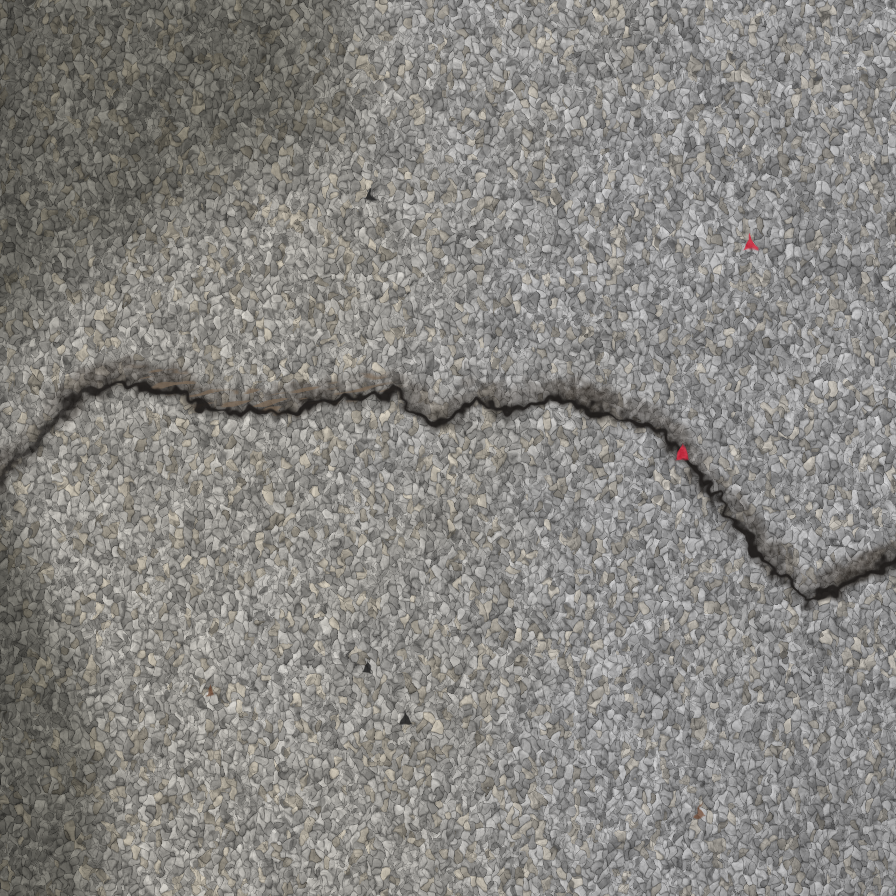
Reproduce this texture procedurally as a Shadertoy shader.

```glsl
vec2 hash2(vec2 p) {
    vec3 q = fract(vec3(p.xyx) * vec3(0.1031, 0.103, 0.0973));
    q += dot(q, q.yzx + 33.33);
    return fract((q.xx + q.yz) * q.zy);
}

float gradientNoise(vec2 p) {
    vec2 i = floor(p), f = fract(p);
    vec2 u = f * f * f * (f * (f * 6.0 - 15.0) + 10.0);
    vec4 corner;
    for (int k = 0; k < 4; k++) {
        vec2 o = vec2(k & 1, k >> 1);
        corner[k] = dot(hash2(i + o) * 2.0 - 1.0, f - o);
    }
    return mix(mix(corner.x, corner.y, u.x), mix(corner.z, corner.w, u.x), u.y) * 1.5;
}

float fbm(vec2 p) {
    float sum = 0.0, amp = 0.6;
    for (int k = 0; k < 3; k++) {
        sum += amp * gradientNoise(p);
        p = p * 2.07 + 11.3;
        amp *= 0.5;
    }
    return sum;
}

// Randomly turned, elongated cells: gap distance, stone hash, local position
vec4 stones(vec2 p) {
    vec2 cell = floor(p), nearest = vec2(0.0);
    float first = 9.0, second = 9.0, id = 0.0;
    for (int y = -1; y <= 1; y++)
    for (int x = -1; x <= 1; x++) {
        vec2 c = cell + vec2(x, y), h = hash2(c);
        vec2 local = p - c - h;
        float a = (h.x - 0.5) * 2.4;
        vec2 turned = mat2(cos(a), -sin(a), sin(a), cos(a)) * local * vec2(1.4, 0.8);
        float d = length(turned) * (0.75 + 0.5 * h.y);
        if (d < first) {
            second = first;
            first = d;
            nearest = turned;
            id = hash2(c + 71.0).x;
        } else second = min(second, d);
    }
    return vec4(second - first, id, nearest);
}

float crackDistance(vec2 p) {
    const vec2 path[23] = vec2[23](
        vec2(-0.01, 0.455), vec2(0.05, 0.518), vec2(0.085, 0.558), vec2(0.137, 0.576),
        vec2(0.195, 0.562), vec2(0.24, 0.542), vec2(0.312, 0.541), vec2(0.378, 0.554),
        vec2(0.443, 0.563), vec2(0.462, 0.541), vec2(0.488, 0.527), vec2(0.514, 0.535),
        vec2(0.534, 0.554), vec2(0.566, 0.539), vec2(0.592, 0.552), vec2(0.625, 0.554),
        vec2(0.69, 0.537), vec2(0.742, 0.515), vec2(0.78, 0.468), vec2(0.827, 0.407),
        vec2(0.898, 0.329), vec2(0.944, 0.349), vec2(1.01, 0.376));
    float d = 1.0;
    for (int k = 0; k < 22; k++) {
        vec2 a = p - path[k], b = path[k + 1] - path[k];
        d = min(d, length(a - b * clamp(dot(a, b) / dot(b, b), 0.0, 1.0)));
    }
    return d;
}

float chip(vec2 p, vec2 center, float size) {
    vec2 q = p - center + 0.004 * vec2(gradientNoise(p * 110.0), gradientNoise(p * 110.0 + 5.0));
    float d = max(abs(q.x) * 1.3 + q.y * 0.6, -q.y) - size;
    return smoothstep(0.0015, -0.0015, d);
}

void mainImage(out vec4 fragColor, in vec2 fragCoord) {
    vec2 p = fragCoord / iResolution.xy;
    float broad = fbm(p * 5.0), mid = fbm(p * 32.0), fine = fbm(p * 140.0);

    // Irregular gravel over finer grit, lit from the upper left
    vec2 bent = p + 0.004 * vec2(gradientNoise(p * 90.0), gradientNoise(p * 90.0 + 43.0));
    vec4 grain = stones(bent * vec2(122.0, 98.0));
    vec4 grit = stones(bent * vec2(205.0, 165.0) + 37.0);
    float tone = mix(0.45, 0.74, grain.y) + 0.1 * dot(grain.zw, vec2(-0.6, 0.8));
    tone *= mix(0.63, 1.0, smoothstep(-0.05, 0.32, grain.x + 0.14 * fine));
    float gritTone = mix(0.38, 0.72, grit.y) * mix(0.75, 1.0, smoothstep(0.0, 0.3, grit.x));
    tone = mix(tone, gritTone, 0.2 + 0.5 * smoothstep(-0.1, 0.3, mid));
    tone += 0.09 * fine + 0.035 * mid;

    // Sparse larger pebbles, some pale and some dark
    vec4 pebble = stones(bent * vec2(62.0, 54.0) + 19.0);
    float pebbleMask = smoothstep(0.34, 0.24, length(pebble.zw)) * step(0.86, pebble.y);
    float shade = fract(pebble.y * 57.0);
    tone = mix(tone, mix(0.28, 0.7, shade) + 0.1 * fine, pebbleMask * 0.6);

    vec3 tint = mix(vec3(1.015, 1.0, 0.965), vec3(0.995, 0.995, 1.0), smoothstep(0.25, 0.8, p.x + 0.3 * broad));
    tint *= mix(vec3(1.0), vec3(1.025, 1.0, 0.95), step(0.82, fract(grain.y * 31.0)));
    vec3 color = tone * tint;

    // Damp patches along the left and gentle unevenness elsewhere
    float upper = min(0.385 - p.x, (p.y - 0.62 - 0.62 * p.x) * 0.85) + 0.05 * broad;
    float lower = min(0.125 - p.x, (0.46 - p.y) * 0.4 - p.x) + 0.035 * broad;
    float damp = max(smoothstep(-0.07, 0.08, upper), smoothstep(-0.04, 0.045, lower));
    color *= mix(vec3(1.06), vec3(0.73, 0.73, 0.71), damp);
    color *= 1.0 + 0.05 * broad - 0.1 * smoothstep(0.06, 0.0, p.x);
    color *= 1.0 - 0.05 * smoothstep(0.65, 1.0, p.x) * smoothstep(0.45, 0.0, p.y);

    // Ragged crack with a crumbling upper rim
    vec2 warped = p + 0.009 * vec2(gradientNoise(p * 38.0), gradientNoise(p * 38.0 + 7.0))
                + 0.007 * vec2(gradientNoise(p * 95.0), gradientNoise(p * 95.0 + 31.0));
    float core = crackDistance(warped);
    float rim = crackDistance(warped - vec2(0.002, 0.009));
    float wear = 0.6 + 0.7 * gradientNoise(vec2(p.x * 13.0, 3.0));
    vec3 dirt = vec3(0.34, 0.32, 0.3) + 0.2 * fine + 0.3 * (tone - 0.5);
    color = mix(color, dirt, smoothstep(0.023, 0.007, rim + 0.008 * mid) * clamp(wear, 0.35, 0.9));
    color *= 1.0 - 0.28 * smoothstep(0.014, 0.002, core);

    // Dry stems lodged in the left half
    float stem = gradientNoise(vec2(p.x * 24.0 + p.y * 30.0, (p.y - 0.2 * p.x) * 170.0));
    float lodged = smoothstep(0.13, 0.18, p.x) * smoothstep(0.46, 0.41, p.x) * smoothstep(0.016, 0.008, rim);
    color = mix(color, vec3(0.48, 0.41, 0.34), lodged * smoothstep(0.1, 0.35, stem) * 0.75);
    float width = 0.0026 + 0.0035 * gradientNoise(vec2(p.x * 34.0, 9.0));
    float opening = smoothstep(width + 0.0025, width - 0.0015, core);
    color = mix(color, vec3(0.11, 0.1, 0.095), opening * mix(0.5, 0.88, smoothstep(0.03, 0.15, p.x)));

    // Small coloured flakes and black pits
    float red = max(chip(p, vec2(0.837, 0.728), 0.0065), chip(p, vec2(0.762, 0.494), 0.0065));
    color = mix(color, vec3(0.76, 0.2, 0.27) + 0.15 * fine, red);
    float rust = max(chip(p, vec2(0.781, 0.093), 0.005), chip(p, vec2(0.234, 0.229), 0.004));
    color = mix(color, vec3(0.42, 0.26, 0.17), rust * 0.7);
    float pit = max(chip(p, vec2(0.413, 0.781), 0.005), chip(p, vec2(0.41, 0.255), 0.0045));
    pit = max(pit, chip(p, vec2(0.453, 0.197), 0.0055));
    color = mix(color, vec3(0.12), pit * 0.85);

    fragColor = vec4(clamp(color, 0.0, 1.0), 1.0);
}
```
